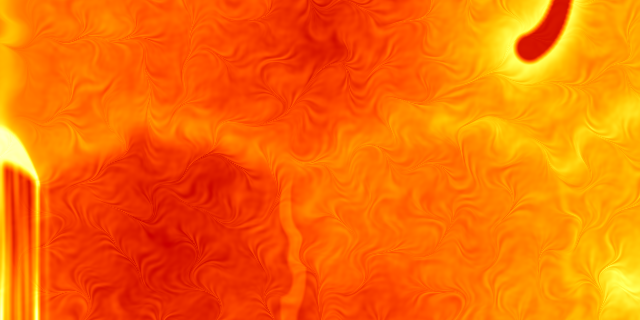
This background is drawn by a WebGL 1 fragment shader. Its source:

```glsl
precision highp float;
// Molten arcade: a heat field of soft blobs, repeated arches and columns,
// with a hooded pillar at left and a glowing drop at top right. Heat becomes
// colour through a fire ramp; noise dragged along a flow gives brush relief.
uniform vec2 u_resolution;

#define ARCH_START 0.12
#define ARCH_PERIOD 0.825
#define ARCH_TOP 0.61
#define ARCH_SAG 0.16
#define SWIRL_SCALE 8.0
#define SWIRL_TURN 5.0
#define STROKE_SCALE 52.0
#define STROKE_STEP 0.006
#define RELIEF 0.34
#define MOTTLE 0.09

vec2 hashGradient(vec2 cell) {
  float a = 6.2832 * fract(sin(dot(cell, vec2(127.1, 311.7))) * 43758.5);
  return vec2(cos(a), sin(a));
}

float gradientNoise(vec2 p) {
  vec2 i = floor(p), f = fract(p);
  vec2 u = f * f * f * (f * (f * 6.0 - 15.0) + 10.0);
  vec2 e = vec2(1.0, 0.0);
  float a = dot(hashGradient(i), f);
  float b = dot(hashGradient(i + e.xy), f - e.xy);
  float c = dot(hashGradient(i + e.yx), f - e.yx);
  float d = dot(hashGradient(i + e.xx), f - e.xx);
  return mix(mix(a, b, u.x), mix(c, d, u.x), u.y);
}

float blob(vec2 p, vec2 center, vec2 radius) {
  vec2 d = (p - center) / radius;
  return exp(-dot(d, d));
}

float bell(float x, float width) {
  return exp(-x * x / (width * width));
}

// Brush direction: upright strokes low down, level strokes above, all swirled
vec2 flow(vec2 p) {
  float a = mix(1.5, 0.2, smoothstep(0.1, 0.6, p.y));
  a += SWIRL_TURN * gradientNoise(p * SWIRL_SCALE);
  return vec2(cos(a), sin(a));
}

// Large shapes: upper wall, arch bands, panels and columns
float wallHeat(vec2 p) {
  float u = 2.0 * fract((p.x - ARCH_START) / ARCH_PERIOD) - 1.0;
  float arch = ARCH_TOP - ARCH_SAG * u * u;
  float right = smoothstep(0.9, 1.1, p.x);
  float farRight = smoothstep(1.72, 1.86, p.x);
  arch += 0.06 * farRight;

  float upper = 0.52 + 0.16 * smoothstep(1.25, 1.6, p.x);
  upper -= 0.27 * blob(p, vec2(1.05, 0.95), vec2(0.27, 0.3));
  upper -= 0.14 * blob(p, vec2(0.68, 0.82), vec2(0.36, 0.25));
  upper -= 0.08 * blob(p, vec2(0.92, 0.58), vec2(0.2, 0.16));
  upper += 0.26 * bell(p.x - 0.02, 0.035);

  float panel = mix(0.35, 0.49, right) + 0.13 * smoothstep(1.45, 1.68, p.x);
  panel += 0.08 * farRight;
  panel -= 0.2 * blob(p, vec2(0.52, 0.2), vec2(0.29, 0.34));
  panel -= 0.08 * blob(p, vec2(0.66, 0.44), vec2(0.14, 0.1));
  panel -= 0.18 * blob(p, vec2(1.1, 0.04), vec2(0.24, 0.16));
  panel += 0.32 * blob(p, vec2(1.97, 0.12), vec2(0.1, 0.12));

  float heat = mix(upper, panel, smoothstep(-0.02, 0.07, arch - p.y));
  heat += (0.09 + 0.06 * right + 0.06 * farRight) * bell(p.y - arch - 0.015, 0.05);

  float below = smoothstep(0.46, 0.38, p.y);
  float column = smoothstep(0.022, 0.012, abs(p.x - 0.915));
  heat += below * (0.17 * column + 0.12 * bell(p.x - 1.785, 0.018));
  heat += 0.06 * below * bell(p.x - 1.02, 0.05);
  return heat;
}

// Bright hood over a dark streaked shaft at the left edge
float pillarHeat(vec2 p, float heat) {
  float outer = 0.6 - 11.0 * p.x * p.x;
  float inner = 0.49 - 4.5 * p.x * p.x;
  float side = smoothstep(0.13, 0.122, p.x);
  heat += 0.25 * exp(-abs(p.y - outer) / 0.04) * smoothstep(0.2, 0.08, p.x);
  heat += 0.14 * bell(p.x - 0.147, 0.008) * smoothstep(0.46, 0.4, p.y);
  float streak = gradientNoise(vec2(p.x * 60.0, p.y * 3.0));
  float shaft = 0.32 + 0.5 * streak + 0.25 * smoothstep(0.25, 0.0, p.y);
  shaft += 0.55 * bell(p.x, 0.018) + 0.6 * bell(p.x - 0.116, 0.007);
  float hood = mix(shaft, 1.17, smoothstep(inner - 0.025, inner + 0.02, p.y));
  return mix(heat, hood, side * smoothstep(-0.015, 0.012, outer - p.y));
}

// Signed distance to a drop: shrinking circles along a curved tail
float dropDistance(vec2 p) {
  float d = 9.0;
  for (int i = 0; i < 16; i++) {
    float t = float(i) / 15.0;
    vec2 c = mix(mix(vec2(1.655, 0.85), vec2(1.74, 0.89), t),
                 mix(vec2(1.74, 0.89), vec2(1.765, 1.04), t), t);
    d = min(d, length(p - c) - mix(0.043, 0.027, t));
  }
  return d;
}

vec3 fireRamp(float h) {
  float blue = clamp((h - 0.75) / 0.48, 0.0, 1.0);
  return vec3(mix(0.78, 1.0, smoothstep(0.0, 0.38, h)),
              clamp(h - 0.05, 0.0, 1.0), 0.9 * blue * blue);
}

void main() {
  vec2 p = gl_FragCoord.xy / u_resolution.y;

  // Follow the flow, gathering embossed noise
  vec2 q = p;
  float relief = 0.0;
  for (int i = 0; i < 12; i++) {
    q += STROKE_STEP * flow(q);
    vec2 s = q * STROKE_SCALE;
    relief += gradientNoise(s) - gradientNoise(s + vec2(0.3, -0.4));
  }
  relief /= 12.0;

  float heat = wallHeat(mix(p, q, 0.35));
  heat += MOTTLE * gradientNoise(q * vec2(7.0, 5.0));
  heat = pillarHeat(p, heat);

  // Drop with its halo, wider at the lower left
  float d = dropDistance(p);
  float halo = mix(0.05, 0.085, smoothstep(1.78, 1.6, p.x));
  heat = mix(heat, 1.06, bell(max(d, 0.0), halo));
  heat = mix(heat, 0.12, smoothstep(0.012, -0.01, d));

  float calm = smoothstep(0.08, 0.17, p.x) * smoothstep(-0.01, 0.12, d);
  heat += RELIEF * relief * mix(0.25, 1.0, calm);
  gl_FragColor = vec4(fireRamp(heat), 1.0);
}
```
